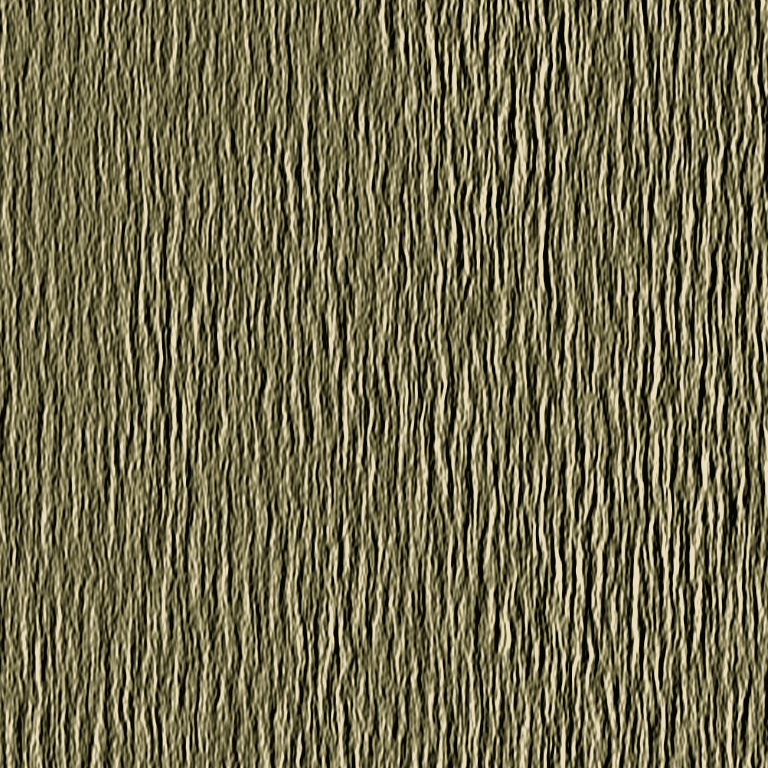
A WebGL 2 fragment shader for this texture:

```glsl
#version 300 es
precision highp float;
// Rough olive bark: thin upright fibres and fine grain, lit from the side.
// Stretched gradient noise forms a height field; its slope along the light
// sets the tone, and broad noise varies the depth of the grooves.

uniform vec2 u_resolution;
out vec4 fragColor;

// Unit gradient at a lattice point, from an integer hash
vec2 latticeGradient(vec2 cell) {
  uvec2 k = uvec2(ivec2(cell) + 4096);
  uint h = k.x * 1597334673u ^ k.y * 3812015801u;
  h = (h ^ (h >> 15)) * 2246822519u;
  h = (h ^ (h >> 13)) * 3266489917u;
  h ^= h >> 16;
  float angle = float(h & 65535u) * 6.28319 / 65536.0;
  return vec2(cos(angle), sin(angle));
}

float gradientNoise(vec2 p) {
  vec2 cell = floor(p), f = p - cell;
  vec2 fade = f * f * f * (f * (f * 6.0 - 15.0) + 10.0);
  vec2 right = vec2(1.0, 0.0), up = vec2(0.0, 1.0);
  float a = dot(latticeGradient(cell), f);
  float b = dot(latticeGradient(cell + right), f - right);
  float c = dot(latticeGradient(cell + up), f - up);
  float d = dot(latticeGradient(cell + 1.0), f - 1.0);
  return mix(mix(a, b, fade.x), mix(c, d, fade.x), fade.y);
}

// Height of long ridges and shorter fibres, which wander sideways
float fibreHeight(vec2 p) {
  p.x += 0.006 * gradientNoise(p * vec2(10.0, 12.0) + 31.7);
  p.x += 0.003 * gradientNoise(p * vec2(50.0, 36.0) + 77.3);
  return 1.3 * gradientNoise(p * vec2(78.0, 7.0) + 5.2)
       + 1.0 * gradientNoise(p * vec2(148.0, 21.0) + 213.4);
}

// Height of the fine crumbly grain between the fibres
float grainHeight(vec2 p) {
  return 0.45 * gradientNoise(p * vec2(235.0, 95.0) + 401.6)
       + 0.25 * gradientNoise(p * vec2(130.0, 75.0) + 611.9);
}

void main() {
  vec2 p = gl_FragCoord.xy / min(u_resolution.x, u_resolution.y);

  // Slope along the light, by central differences
  vec2 reach = vec2(0.001, -0.0003);
  float fibres = fibreHeight(p + reach) - fibreHeight(p - reach);
  float grain = grainHeight(p + reach) - grainHeight(p - reach);

  // Grooves are shallow at the left and deeper in uneven upright bands
  float depth = mix(0.75, 1.25, smoothstep(0.0, 0.8, p.x))
              + 0.5 * gradientNoise(p * vec2(7.0, 2.5) + 19.1);
  float tone = 0.435 + 1.15 * (fibres * depth + grain * mix(0.8, 1.0, depth));
  tone = clamp(tone, 0.02, 0.92);

  // Black-brown through olive to pale straw
  fragColor = vec4(tone * vec3(1.0, 0.945, 0.44 + 0.4 * tone), 1.0);
}
```
